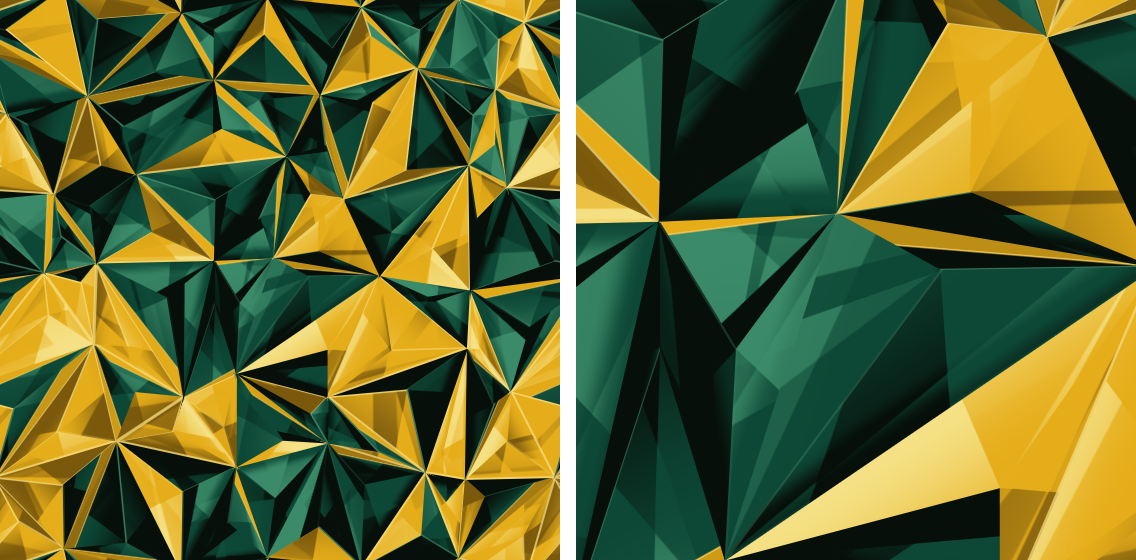
Left, the full canvas; right, a detail of the centre.
Write a WebGL 2 fragment shader that draws this background.

```glsl
#version 300 es
precision highp float;
// Seamless field of faceted emerald and gold shards with dark gaps and bright ridges.
uniform vec2 u_resolution;
out vec4 fragColor;

const float CELLS = 6.0; // even, so that the staggered rows wrap

// Integer hash on the wrapped grid, three values from 0 to 1
vec3 hash(vec2 cell, int salt) {
    uvec3 v = uvec3(uvec2(mod(cell, CELLS) + 0.5), uint(salt)) * 1664525u + 1013904223u;
    v.x += v.y * v.z; v.y += v.z * v.x; v.z += v.x * v.y;
    v ^= v >> 16u;
    v.x += v.y * v.z; v.y += v.z * v.x; v.z += v.x * v.y;
    v ^= v >> 16u;
    return vec3(v & 0xffffu) / 65535.0;
}

float cross2(vec2 a, vec2 b) { return a.x * b.y - a.y * b.x; }

// Signed distance to the line from a to b, positive on its left
float side(vec2 p, vec2 a, vec2 b) { return cross2(b - a, p - a) / max(length(b - a), 1e-4); }

vec2 vertex(vec2 cell) {
    return cell + 0.66 * (hash(cell, 0).xy - 0.5) + vec2(0.5 * mod(cell.y, 2.0) - 0.25, 0.0);
}

vec3 greenRamp(float t) {
    vec3 c = mix(vec3(0.025, 0.06, 0.04), vec3(0.05, 0.28, 0.21), smoothstep(0.12, 0.44, t));
    return mix(c, vec3(0.23, 0.54, 0.41), smoothstep(0.48, 0.88, t));
}

vec3 goldRamp(float t) {
    vec3 c = mix(vec3(0.48, 0.35, 0.05), vec3(0.9, 0.68, 0.1), smoothstep(0.14, 0.52, t));
    return mix(c, vec3(0.96, 0.88, 0.52), smoothstep(0.64, 1.02, t));
}

// One flat facet: outer edge a-b, inner apex c
void facet(inout vec3 color, vec2 p, vec2 a, vec2 b, vec2 c, vec2 cell, int salt, float goldShare, float px) {
    float turn = cross2(b - a, c - a) < 0.0 ? -1.0 : 1.0;
    float outer = turn * side(p, a, b);
    float right = turn * side(p, b, c);
    float left = turn * side(p, c, a);
    float cover = clamp(min(outer, min(right, left)) / px + 1.0, 0.0, 1.0);
    if (cover <= 0.0) return;

    vec3 look = hash(cell, salt);
    vec3 detail = hash(cell, salt + 1);
    bool isGold = look.y < goldShare;

    // Base tone, slope and a main crease through the apex
    float height = max(turn * side(c, a, b), 0.05);
    float tone = mix(0.14, 0.86, look.x) + 0.3 * (detail.y - 0.5) * (2.0 * outer / height - 1.0);
    float crease = side(p, c, mix(a, b, 0.3 + 0.4 * detail.x));
    tone += 0.2 * (smoothstep(-px, px, crease) - 0.5);

    // Faint glassy planes
    for (int k = 0; k < 3; k++) {
        vec3 cut = hash(cell, salt + 2 + k);
        float plane = side(p, mix(a, c, cut.x), mix(b, mix(a, c, 0.3), cut.y));
        tone += 0.2 * (cut.z - 0.5) * (2.0 * smoothstep(-1.5 * px, 1.5 * px, plane) - 1.0);
    }

    // Contact shadow, then a black wedge that narrows toward the hub
    float along = length(p - a);
    if (!isGold) {
        tone -= 0.3 * step(0.5, detail.z) * (1.0 - smoothstep(0.0, 0.16, outer));
        float wedge = smoothstep(-px, px, 0.17 * along - left);
        tone = mix(tone, 0.04, wedge * step(0.6, look.z));
    }
    vec3 paint = isGold ? goldRamp(tone) : greenRamp(tone);

    // Ridge highlights on some facet rims
    vec3 ridge = isGold ? vec3(0.97, 0.87, 0.5) : vec3(0.28, 0.57, 0.44);
    float rim = 1.0 - smoothstep(0.003, 0.003 + 1.5 * px, left);
    paint = mix(paint, ridge, rim * 0.8 * smoothstep(0.35, 0.8, detail.x));

    // Tapered gold sliver with a pale edge, beside green facets
    if (!isGold && detail.z < 0.32) {
        float reach = 0.085 * along;
        float sliver = smoothstep(-px, px, reach - outer);
        vec3 bar = goldRamp(0.25 + 0.4 * look.x);
        bar = mix(bar, vec3(0.94, 0.8, 0.38), 0.8 - 0.8 * smoothstep(0.004, 0.004 + px, abs(reach - outer)));
        paint = mix(paint, bar, sliver);
    } else if (isGold) {
        float lip = 1.0 - smoothstep(0.008, 0.008 + 1.5 * px, outer);
        paint = mix(paint, ridge, lip * 0.75 * step(0.4, detail.y));
    }
    color = mix(color, paint, cover);
}

// A triangle raised to an off-centre apex, giving three facets
void shard(inout vec3 color, vec2 p, vec2 a, vec2 b, vec2 c, vec2 cell, int salt, float goldChance, float px) {
    vec3 weight = 0.22 + hash(cell, salt);
    vec2 apex = (a * weight.x + b * weight.y + c * weight.z) / dot(weight, vec3(1.0));
    float goldShare = hash(cell, salt + 1).x < goldChance ? 0.84 : 0.15;
    facet(color, p, a, b, apex, cell, salt + 10, goldShare, px);
    facet(color, p, b, c, apex, cell, salt + 20, goldShare, px);
    facet(color, p, c, a, apex, cell, salt + 30, goldShare, px);
}

void main() {
    vec2 p = gl_FragCoord.xy / u_resolution * CELLS;
    float px = CELLS / min(u_resolution.x, u_resolution.y);
    vec3 color = vec3(0.03, 0.07, 0.05);

    // Two shards per cell of a jittered grid, mostly cut along the shorter diagonal
    for (int y = -1; y <= 1; y++) {
        for (int x = -1; x <= 1; x++) {
            vec2 cell = floor(p) + vec2(x, y);
            vec2 a = vertex(cell), b = vertex(cell + vec2(1, 0));
            vec2 c = vertex(cell + vec2(1, 1)), d = vertex(cell + vec2(0, 1));
            bool rising = distance(a, c) < distance(b, d) * mix(0.75, 1.33, hash(cell, 1).x);
            shard(color, p, a, b, rising ? c : d, cell, 100, 0.54, px);
            shard(color, p, c, d, rising ? a : b, cell, 200, 0.1, px);
        }
    }
    fragColor = vec4(color, 1.0);
}
```
